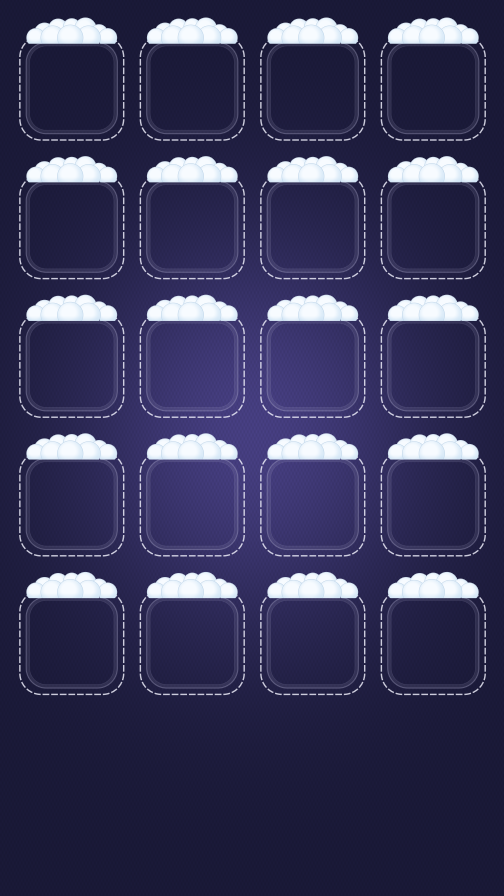
Reproduce this pattern procedurally as a WebGL 1 fragment shader.

```glsl
precision highp float;
// Night-blue knit wallpaper with a 4 by 5 grid of stitched frames capped by clouds.
uniform vec2 u_resolution;

// All lengths are fractions of the canvas width.
const vec2 PITCH = vec2(0.2391, 0.275);
const vec2 LAST_CELL = vec2(3.0, 4.0);
const vec2 FIRST_CENTRE = vec2(0.1424, 0.1748);
const float CELL_SHIFT = 0.02;
const float CLOUD_BASE = 0.088;
const float HALF_PI = 1.5707963;

const vec3 NIGHT = vec3(0.098, 0.096, 0.212);
const vec3 GLOW = vec3(0.272, 0.242, 0.500);
const vec3 THREAD = vec3(0.92, 0.92, 0.97);
const vec3 BEVEL = vec3(0.70, 0.69, 0.82);
const vec3 CLOUD_WHITE = vec3(0.97, 0.985, 1.0);
const vec3 CLOUD_SHADE = vec3(0.77, 0.87, 0.95);
const vec3 CLOUD_RIM = vec3(0.58, 0.70, 0.82);

float coverage(float dist, float px) {
  return clamp(0.5 - dist / px, 0.0, 1.0);
}

float roundedSquare(vec2 p, float halfSize, float radius) {
  vec2 q = abs(p) - halfSize + radius;
  return length(max(q, 0.0)) + min(max(q.x, q.y), 0.0) - radius;
}

// Distance travelled along one quarter of a rounded square's outline.
float outlineLength(vec2 p, float halfSize, float radius) {
  float straight = halfSize - radius;
  vec2 q = abs(p);
  vec2 corner = max(q - straight, vec2(0.00001, 0.0));
  return min(q.y, straight) + radius * atan(corner.y, corner.x)
       + straight - min(q.x, straight);
}

float stitches(vec2 p, float halfSize, float radius, float width, float px) {
  float quarter = 2.0 * (halfSize - radius) + HALF_PI * radius;
  float period = quarter / 11.0;
  float along = outlineLength(p, halfSize, radius);
  float fromDash = abs(fract(along / period + 0.5) - 0.5) * period;
  float line = abs(roundedSquare(p, halfSize, radius)) - 0.5 * width;
  return coverage(line, px) * coverage(fromDash - 0.39 * period, px);
}

vec3 background(vec2 p, vec2 centre) {
  float d = length((p - centre) * vec2(1.0, 0.86));
  vec3 col = mix(NIGHT, GLOW, exp(-d * d / 0.125));
  // Fine staggered knit
  vec2 knit = p / 0.0069;
  float weave = sin(6.2831853 * knit.x) * sin(HALF_PI * 2.0 * knit.y);
  return col * (1.0 + 0.045 * weave);
}

// Soft inner band with a brighter outer edge
vec3 innerFrame(vec3 col, vec2 p, float px) {
  float d = roundedSquare(p, 0.0905, 0.040);
  float band = coverage(abs(d + 0.0035) - 0.0035, px);
  float edge = coverage(abs(d) - 0.0011, px);
  float inner = coverage(abs(d + 0.007) - 0.0006, px);
  return mix(col, BEVEL, 0.13 * band + 0.32 * edge + 0.12 * inner);
}

// One shaded ball of cloud, cut off below the base line
vec4 puff(vec4 under, vec2 p, vec2 centre, float radius, float px) {
  vec2 q = (p - centre) / radius;
  float d = length(q);
  float shade = smoothstep(0.45, 1.05, length(q - vec2(-0.12, 0.18)));
  vec3 col = mix(CLOUD_WHITE, CLOUD_SHADE, 0.55 * shade);
  float rim = coverage(abs(d - 1.0) * radius - 0.0010, px);
  col = mix(col, CLOUD_RIM, 0.40 * rim);
  float a = coverage((d - 1.0) * radius, px) * coverage(-p.y, px);
  return vec4(mix(under.rgb, col, a), max(under.a, a));
}

vec4 cloud(vec2 p, float px) {
  vec4 result = vec4(CLOUD_WHITE, 0.0);
  // Tall row behind
  for (int i = 0; i < 5; i++) {
    float k = float(i);
    float u = 0.5 * k - 1.0;
    float wobble = sin(2.4 * k + 0.6);
    vec2 centre = vec2(0.054 * u, 0.033 - 0.012 * u * u);
    result = puff(result, p, centre, 0.0195 + 0.0025 * wobble, px);
  }
  // Low wide row in front, outer balls first
  for (int i = 0; i < 5; i++) {
    float k = float(i);
    float side = mod(k, 2.0) * 2.0 - 1.0;
    float u = side * (1.0 - 0.5 * floor(0.5 * k));
    vec2 centre = vec2(0.071 * u - 0.003 * (1.0 - u * u), 0.012);
    result = puff(result, p, centre, 0.026 - 0.007 * u * u, px);
  }
  float baseShade = 1.0 - smoothstep(0.0, 0.012, p.y);
  result.rgb = mix(result.rgb, CLOUD_SHADE, 0.4 * baseShade);
  return result;
}

void main() {
  float px = 1.0 / u_resolution.x;
  vec2 p = gl_FragCoord.xy * px;
  float top = u_resolution.y * px;
  vec3 col = background(p, vec2(0.5, 0.52 * top));

  // Nearest cell of the finite grid, counted from the upper left
  vec2 q = p - vec2(FIRST_CENTRE.x, top - FIRST_CENTRE.y);
  vec2 cell = floor((q - vec2(0.0, CELL_SHIFT)) / PITCH + 0.5);
  cell = clamp(cell, vec2(0.0, -LAST_CELL.y), vec2(LAST_CELL.x, 0.0));
  vec2 local = q - cell * PITCH;

  col = innerFrame(col, local, px);
  col = mix(col, THREAD, 0.85 * stitches(local, 0.103, 0.042, 0.0028, px));
  vec4 cap = cloud(local - vec2(0.0, CLOUD_BASE), px);
  gl_FragColor = vec4(mix(col, cap.rgb, cap.a), 1.0);
}
```
